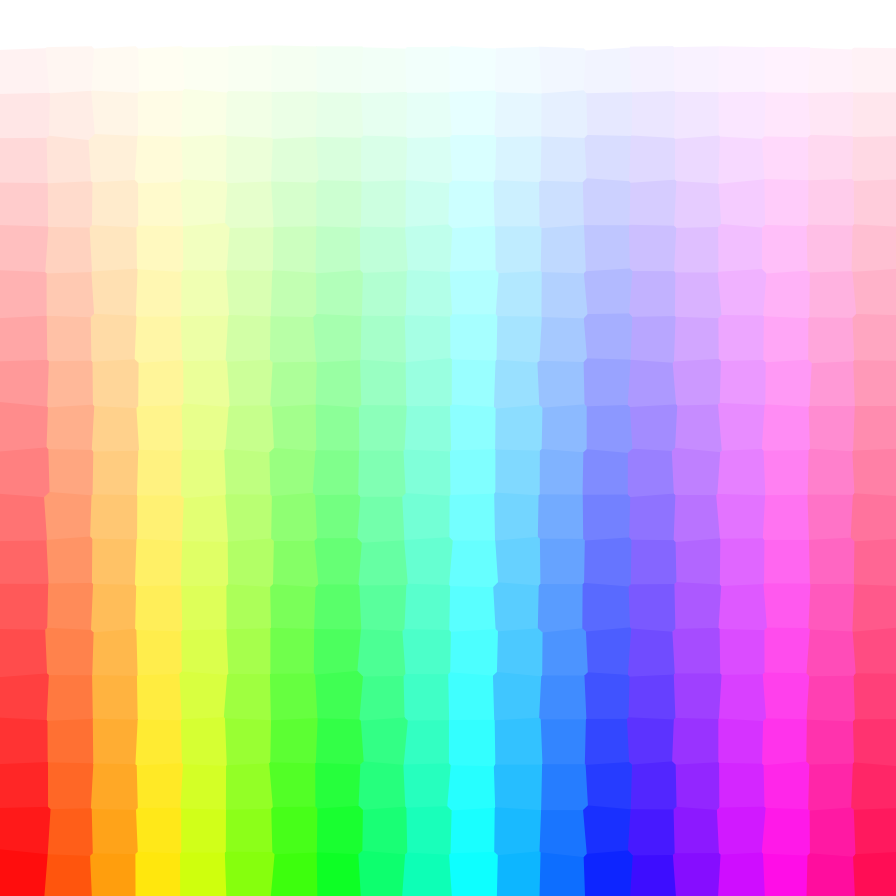
Give the GLSL for this background, as a WebGL 1 fragment shader.

```glsl
precision highp float;

uniform vec2 u_resolution;

const float GRID = 20.0;

vec2 hash2(vec2 p) {
  vec3 q = fract(p.xyx * vec3(0.1031, 0.103, 0.0973));
  q += dot(q, q.yzx + 33.33);
  return fract((q.xx + q.yz) * q.zy);
}

// Hue runs across the columns, saturation fades up the rows
vec3 cellColor(vec2 cell) {
  float hue = cell.x / GRID;
  float saturation = (GRID - 1.0 - cell.y) / GRID;
  vec3 ramp = abs(fract(hue + vec3(0.0, 2.0, 1.0) / 3.0) * 6.0 - 3.0) - 1.0;
  return mix(vec3(1.0), clamp(ramp, 0.0, 1.0), saturation);
}

// Cell centres drift slightly to the right and down
vec2 cellCenter(vec2 cell) {
  return cell + 0.5 + hash2(cell) * vec2(0.11, -0.1);
}

void main() {
  vec2 p = gl_FragCoord.xy / u_resolution * GRID;

  // Find the two nearest cell centres
  vec2 nearest = vec2(0.0);
  vec2 second = vec2(0.0);
  float nearestDist = 100.0;
  float secondDist = 100.0;
  for (int y = -1; y <= 1; y++) {
    for (int x = -1; x <= 1; x++) {
      vec2 cell = floor(p) + vec2(float(x), float(y));
      if (min(cell.x, cell.y) < 0.0 || max(cell.x, cell.y) >= GRID) continue;
      vec2 toCenter = cellCenter(cell) - p;
      float dist = dot(toCenter, toCenter);
      if (dist < nearestDist) {
        second = nearest;
        secondDist = nearestDist;
        nearest = cell;
        nearestDist = dist;
      } else if (dist < secondDist) {
        second = cell;
        secondDist = dist;
      }
    }
  }

  // Blend across the shared border over one pixel
  float spacing = distance(cellCenter(nearest), cellCenter(second));
  float border = (secondDist - nearestDist) / (2.0 * spacing);
  float pixel = GRID / min(u_resolution.x, u_resolution.y);
  float coverage = clamp(0.5 + border / pixel, 0.0, 1.0);
  vec3 color = mix(cellColor(second), cellColor(nearest), coverage);

  gl_FragColor = vec4(color, 1.0);
}
```
